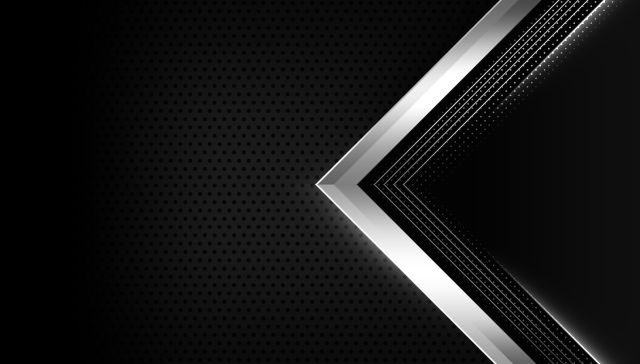
A Shadertoy shader for this background:

```glsl
// Layout, in units of canvas height; depths run across each chevron arm
const vec2 APEX = vec2(0.866, 0.493);
const float DIAGONAL = 0.70711;
const float METAL_WIDTH = 0.081;
const float FACET_DEPTH = 0.036;
const float RIM_WIDTH = 0.0045;
const float LINE_START = 0.115;
const float LINE_STEP = 0.0188;
const float LINE_WIDTH = 0.0026;
const int LINE_COUNT = 4;
const float PANEL_EDGE = 0.203;
const float GLOW_WIDTH = 0.017;

// Dot patterns
const vec2 HOLE_PITCH = vec2(0.0268, 0.0228);
const float HOLE_RADIUS = 0.0056;
const float SPARK_PITCH = 0.0165;
const float SPARK_RADIUS = 0.0021;

// Grey levels
const float PLATE = 0.105;
const float HOLE = 0.025;
const float PANEL = 0.012;

float fill(float dist, float soft) {
    return 1.0 - smoothstep(-soft, soft, dist);
}

// Perforated plate with staggered rows
float perforatedPlate(vec2 p, float soft) {
    float row = floor(p.y / HOLE_PITCH.y);
    vec2 cell = p / HOLE_PITCH;
    cell.x += 0.5 * mod(row, 2.0);
    float hole = fill(length((fract(cell) - 0.5) * HOLE_PITCH) - HOLE_RADIUS, soft);
    float light = smoothstep(0.16, 0.65, p.x);
    light *= 1.0 - 0.6 * smoothstep(0.1, 0.55, abs(p.y - APEX.y));
    return mix(PLATE, HOLE, hole) * light;
}

// Brushed silver, brightest midway along each arm
float silver(float depth, float rise, float upper, float soft) {
    float facet = smoothstep(FACET_DEPTH - soft, FACET_DEPTH + soft, depth);
    float peak = mix(0.24, 0.26, upper);
    float spread = mix(0.2, 0.15, upper);
    float sheen = exp(-pow((rise - peak) / spread, 2.0));
    float base = mix(0.5, 0.42, upper);
    float tone = mix(base, 1.0, sheen);
    tone += mix(-0.06, 0.05, facet) * upper;
    tone -= 0.12 * facet * (1.0 - upper) * (1.0 - smoothstep(0.0, 0.15, rise));
    tone -= 0.22 * smoothstep(0.36, 0.5, rise) * facet;
    float rim = fill(depth - RIM_WIDTH, soft);
    float rimTone = mix(1.0, 0.72, upper * smoothstep(0.06, 0.2, rise));
    return mix(clamp(tone, 0.0, 1.0), rimTone, rim);
}

// Nested hairlines, dim at the tip and on the lower arm
float hairlines(float depth, float rise, float upper, float soft) {
    float lines = 0.0;
    for (int i = 0; i < LINE_COUNT; i++) {
        float offset = depth - LINE_START - float(i) * LINE_STEP;
        lines = max(lines, fill(abs(offset) - 0.5 * LINE_WIDTH, soft));
    }
    float strength = mix(0.5, 0.85, upper * smoothstep(0.0, 0.2, rise));
    return lines * strength * (1.0 - 0.4 * smoothstep(0.3, 0.5, rise) * (1.0 - upper));
}

// Small light dots aligned with the arms
float sparks(vec2 arm, float rise, float upper, float soft) {
    vec2 cell = (fract(arm / SPARK_PITCH) - 0.5) * SPARK_PITCH;
    float dots = fill(length(cell) - SPARK_RADIUS, soft);
    float band = smoothstep(0.088, 0.13, arm.y);
    band *= 1.0 - smoothstep(PANEL_EDGE, PANEL_EDGE + 0.05 * upper + 0.005, arm.y);
    return dots * band * mix(0.22, mix(0.35, 0.75, upper), smoothstep(0.05, 0.35, rise));
}

void mainImage(out vec4 fragColor, in vec2 fragCoord) {
    vec2 p = fragCoord / iResolution.y;
    float soft = 0.75 / iResolution.y;
    vec2 q = p - APEX;
    float rise = abs(q.y);
    float upper = smoothstep(-soft, soft, q.y);

    // Arm coordinates: x along the arm, y inward from the outer edge
    vec2 arm = vec2(q.x + rise, q.x - rise) * DIAGONAL;
    float depth = arm.y;

    // Plate, shaded above the chevron and lit below it
    float tone = perforatedPlate(p, soft);
    float outside = max(-depth, 0.0);
    tone *= 1.0 - 0.65 * upper * smoothstep(0.03, 0.3, rise) * exp(-outside / 0.1);
    float halo = exp(-pow((rise - 0.16) / 0.15, 2.0)) * (1.0 - upper);
    halo += 0.25 * exp(-rise / 0.06) * upper;
    tone += 0.3 * halo * exp(-outside / 0.028);

    // Dark inner panel with hairlines and dots
    float panel = PANEL + 0.045 * smoothstep(1.25, 1.75, p.x) * step(PANEL_EDGE, depth);
    panel = max(panel, sparks(arm, rise, upper, soft));
    panel = max(panel, hairlines(depth, rise, upper, soft));

    // Glowing edge, fading toward the tip
    float reach = smoothstep(0.16, 0.47, rise);
    float beyond = depth - PANEL_EDGE;
    float glow = exp(-max(beyond, 0.0) / GLOW_WIDTH) * smoothstep(-soft, soft, beyond);
    float edge = fill(abs(beyond) - 0.0022, soft);
    panel += reach * (0.55 * glow + 0.6 * edge);

    // Stack the layers from the outer edge inward
    tone = mix(tone, silver(depth, rise, upper, soft), 1.0 - fill(depth, soft));
    tone = mix(tone, panel, 1.0 - fill(depth - METAL_WIDTH, soft));
    fragColor = vec4(vec3(clamp(tone, 0.0, 1.0)), 1.0);
}
```
